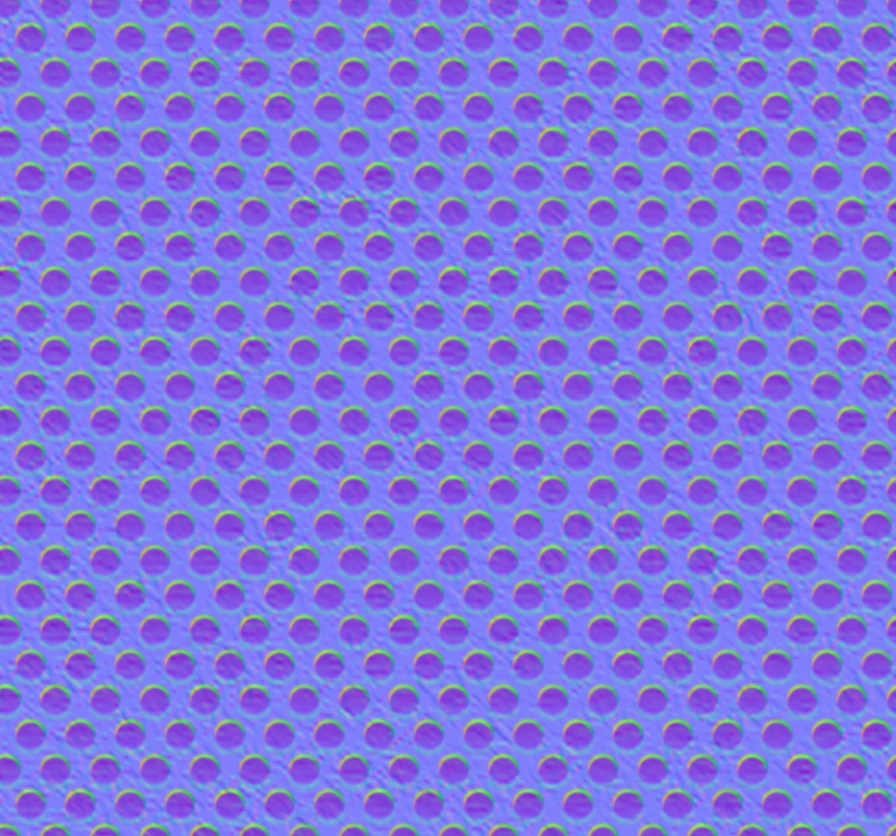
Give the GLSL for this texture map, as a WebGL 2 fragment shader.

```glsl
#version 300 es
precision highp float;
// Tangent-space normal map of a sheet with staggered round holes and fine embossed grain.

uniform vec2 u_resolution;
out vec4 fragColor;

// Layout: lengths are in units of the horizontal hole pitch
const float COLUMNS = 18.0;
const float ROWS = 24.0;              // even, so the stagger wraps
const float ROW_HEIGHT = 0.699;
const vec2 LATTICE_SHIFT = vec2(0.11, 0.11);
const vec2 FLOOR_RADII = vec2(0.298, 0.262);
const float FLOOR_SOFTNESS = 0.035;
const float RIM_RADIUS = 0.290;
const float RIM_WIDTH = 0.042;
const float LIP_RADIUS = 0.345;
const float LIP_WIDTH = 0.055;

// Grain: whole numbers of noise cells across the tile
const vec2 GRAIN_CELLS = vec2(170.0, 176.0);
const vec2 STREAK_CELLS = vec2(80.0, 176.0);
const vec2 PATCH_CELLS = vec2(36.0, 34.0);
const float GRAIN_STRENGTH = 0.17;
const vec2 STREAK_STRENGTH = vec2(0.03, 0.10);
const vec2 GRAIN_THRESHOLD = vec2(0.10, 0.45);

const vec3 FLAT_COLOR = vec3(0.50, 0.495, 0.985);
const vec3 HOLE_TOP = vec3(0.51, 0.25, 0.83);
const vec3 HOLE_BOTTOM = vec3(0.51, 0.33, 0.92);
const vec3 LIP_COLOR = vec3(0.44, 0.66, 0.85);
const vec2 RIM_TILT = vec2(-0.27, 0.37);
const float RIM_BLUE_SIDE = 0.72;
const float RIM_BLUE_TOP = 0.38;

float hash(vec2 p) {
  vec3 q = fract(vec3(p.xyx) * 0.1031);
  q += dot(q, q.yzx + 33.33);
  return fract((q.x + q.y) * q.z);
}

// Value noise that wraps after a whole number of cells
float tileNoise(vec2 uv, vec2 cells) {
  vec2 p = uv * cells;
  vec2 i = floor(p);
  vec2 f = p - i;
  f = f * f * (3.0 - 2.0 * f);
  vec2 a = mod(i, cells);
  vec2 b = mod(i + 1.0, cells);
  return mix(mix(hash(a), hash(vec2(b.x, a.y)), f.x),
             mix(hash(vec2(a.x, b.y)), hash(b), f.x), f.y);
}

// Slope of the noise, measured across one cell
vec2 noiseSlope(vec2 uv, vec2 cells) {
  vec2 d = 0.5 / cells;
  return vec2(
    tileNoise(uv + vec2(d.x, 0.0), cells) - tileNoise(uv - vec2(d.x, 0.0), cells),
    tileNoise(uv + vec2(0.0, d.y), cells) - tileNoise(uv - vec2(0.0, d.y), cells));
}

float bell(float x, float width) {
  float t = x / width;
  return exp(-t * t);
}

// Paints one hole over the base; returns its coverage in w
vec4 paintHole(vec3 base, vec2 p, float variation, float pixel) {
  float r = length(p);
  vec2 dir = p / max(r, 0.001);

  // Pale lip, only below the hole
  float lip = bell(r - LIP_RADIUS, max(LIP_WIDTH, pixel));
  lip *= 1.0 - smoothstep(-0.85, -0.1, dir.y);
  vec3 color = mix(base, LIP_COLOR, lip * 0.85);

  // Recessed floor, flattened and softer towards the bottom
  float soft = max(FLOOR_SOFTNESS * (1.0 + 0.6 * max(-dir.y, 0.0)), pixel);
  float edge = (length(p / FLOOR_RADII) - 1.0) * FLOOR_RADII.y;
  float inside = 1.0 - smoothstep(-soft, soft, edge);
  float height = smoothstep(-FLOOR_RADII.y, FLOOR_RADII.y, p.y);
  color = mix(color, mix(HOLE_BOTTOM, HOLE_TOP, height), inside);

  // Steep rim: tinted by its direction, thickest at the top
  float upward = smoothstep(0.0, 0.8, dir.y);
  vec3 rimColor = vec3(0.5 + RIM_TILT * dir,
                       mix(RIM_BLUE_SIDE, RIM_BLUE_TOP, upward));
  float rim = bell(r - RIM_RADIUS, max(RIM_WIDTH * mix(0.8, 1.1, upward), pixel));
  rim *= smoothstep(-0.5, 0.4, dir.y) * mix(0.82, 1.0, variation);
  return vec4(mix(color, rimColor, rim), inside);
}

void main() {
  vec2 uv = gl_FragCoord.xy / u_resolution;
  float pixel = COLUMNS / u_resolution.x;
  float v = (1.0 - uv.y) * ROWS - LATTICE_SHIFT.y;

  // Holes of the two nearest rows
  vec3 color = FLAT_COLOR;
  float inside = 0.0;
  float roughness = 0.0;
  for (int k = 0; k < 2; k++) {
    float row = floor(v) + float(k);
    float u = uv.x * COLUMNS - LATTICE_SHIFT.x - 0.5 * mod(row, 2.0);
    float column = floor(u + 0.5);
    float variation = hash(mod(vec2(column, row), vec2(COLUMNS, ROWS)) + 7.0);
    vec2 p = vec2(u - column, (row - v) * ROW_HEIGHT);
    vec4 hole = paintHole(color, p, variation, pixel);
    color = hole.rgb;
    inside = max(inside, hole.w);
    roughness += hole.w * variation;
  }

  // Sparse, patchy grain on the sheet; horizontal streaks in the holes
  float patchiness = mix(0.2, 1.3, tileNoise(uv, PATCH_CELLS));
  vec2 slope = noiseSlope(uv, GRAIN_CELLS);
  float mark = smoothstep(GRAIN_THRESHOLD.x, GRAIN_THRESHOLD.y, length(slope));
  vec2 bump = slope * mark * GRAIN_STRENGTH * patchiness * mix(1.0, 0.6, inside);
  bump += noiseSlope(uv, STREAK_CELLS) * STREAK_STRENGTH * inside * (0.3 + roughness);
  color += vec3(bump, -0.4 * length(bump));
  fragColor = vec4(clamp(color, 0.0, 1.0), 1.0);
}
```
